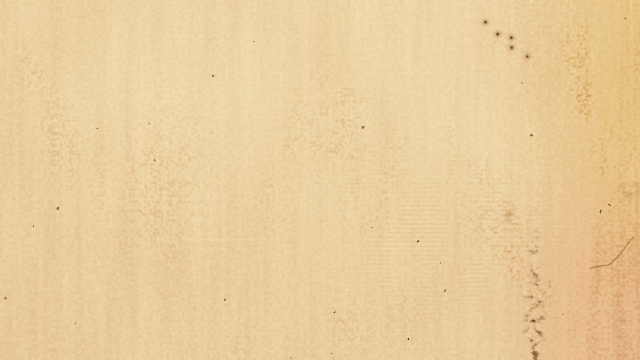
Write a Shadertoy shader that draws this texture.

```glsl
// Aged cream plaster wall with vertical brush marks, faint weave, stains and dark specks.

const vec3 PALE   = vec3(0.93, 0.84, 0.66);
const vec3 CREAM  = vec3(0.92, 0.81, 0.62);
const vec3 SAND   = vec3(0.90, 0.77, 0.58);
const vec3 STRAW  = vec3(0.89, 0.75, 0.53);
const vec3 OCHRE  = vec3(0.85, 0.67, 0.45);
const vec3 SOOT   = vec3(0.27, 0.16, 0.06);
const vec3 RUST   = vec3(0.56, 0.31, 0.09);
const float BASE_TONE   = 0.32;
const float GRAIN       = 1.25;
const float BRUSH       = 0.65;
const float CLOUDS      = 1.0;
const float WEAVE_PITCH = 0.0125;
const float SPECK_CELL  = 0.12;
const float SPECK_SHARE = 0.22;
const int   SCRATCHES   = 14;

vec2 hash2(vec2 p) {
    vec3 q = fract(p.xyx * vec3(0.1031, 0.1030, 0.0973));
    q += dot(q, q.yzx + 33.33);
    return fract((q.xx + q.yz) * q.zy);
}

float gradientNoise(vec2 p) {
    vec2 i = floor(p), f = p - i;
    vec2 u = f * f * f * (f * (f * 6.0 - 15.0) + 10.0);
    vec4 corner;
    for (int k = 0; k < 4; k++) {
        vec2 o = vec2(k & 1, k >> 1);
        float a = 6.2832 * hash2(i + o + 50.0).x;
        corner[k] = dot(vec2(cos(a), sin(a)), f - o);
    }
    return mix(mix(corner.x, corner.y, u.x), mix(corner.z, corner.w, u.x), u.y);
}

float fbm(vec2 p) {
    float sum = 0.0, amp = 0.6;
    for (int i = 0; i < 4; i++) {
        sum += amp * gradientNoise(p);
        p = p * 2.1 + 7.3;
        amp *= 0.55;
    }
    return sum;
}

float segment(vec2 p, vec2 a, vec2 b) {
    vec2 d = b - a;
    return length(p - a - d * clamp(dot(p - a, d) / dot(d, d), 0.0, 1.0));
}

float blob(vec2 p, vec2 centre, vec2 size) {
    vec2 d = (p - centre) / size;
    return exp(-dot(d, d));
}

// Five-step colour ramp, from pale (0) to ochre (4)
vec3 plaster(float t) {
    vec3 c = mix(PALE, CREAM, clamp(t, -0.6, 1.0));
    c = mix(c, SAND, clamp(t - 1.0, 0.0, 1.0));
    c = mix(c, STRAW, clamp(t - 2.0, 0.0, 1.0));
    return mix(c, OCHRE, clamp(t - 3.0, 0.0, 1.5));
}

// Sparse small flecks, one at most per cell
float specks(vec2 p, float px) {
    vec2 home = floor(p / SPECK_CELL);
    float cover = 0.0;
    for (int k = 0; k < 9; k++) {
        vec2 id = home + vec2(k % 3, k / 3) - 1.0;
        vec2 kind = hash2(id + 91.0), shape = hash2(id + 37.0);
        vec2 d = p - (id + hash2(id + 13.0)) * SPECK_CELL;
        float a = 3.1416 * shape.x, r = mix(0.0012, 0.0042, shape.y * shape.y);
        d = mat2(cos(a), -sin(a), sin(a), cos(a)) * d;
        d.y *= 1.0 + 1.5 * kind.y;
        float dist = length(d) - r * (1.0 + gradientNoise(p * 260.0));
        float ink = 1.0 - smoothstep(-px * 0.5, px, dist);
        cover = max(cover, ink * step(kind.x, SPECK_SHARE) * mix(0.5, 0.95, kind.y));
    }
    return cover;
}

void mainImage(out vec4 fragColor, in vec2 fragCoord) {
    float px = 1.0 / iResolution.y;
    vec2 p = fragCoord * px;
    float wide = iResolution.x * px;
    float right = smoothstep(wide - 0.46, wide, p.x);
    float low = 1.0 - smoothstep(0.0, 0.75, p.y);

    // Broad shading and surface relief
    float fine = gradientNoise(p * 115.0) + 0.5 * gradientNoise(p * 58.0 + 9.0);
    float tone = BASE_TONE + 0.9 * low + 2.5 * right;
    tone += 0.5 * (1.0 - smoothstep(0.0, 0.5, p.x));
    tone += CLOUDS * fbm(p * vec2(3.2, 2.0)) + GRAIN * fine;
    tone += BRUSH * (gradientNoise(p * vec2(75.0, 4.0)) + gradientNoise(p * vec2(24.0, 1.6) + 5.0));

    // Rubbed stains broken up by the grain
    float stain = smoothstep(0.05, 0.4, fbm(p * vec2(4.0, 2.6) + 31.0));
    stain += 0.8 * blob(p, vec2(0.46, 0.52), vec2(0.12, 0.17));
    tone += stain * 1.5 * smoothstep(-0.15, 0.5, fine + fbm(p * 28.0));

    // Faint horizontal weave on the right half
    float weaveArea = blob(p, vec2(1.22, 0.32), vec2(0.3, 0.25));
    weaveArea *= smoothstep(-0.25, 0.3, gradientNoise(p * vec2(9.0, 7.0) + 3.0));
    float thread = sin(6.2832 * (p.y + 0.002 * gradientNoise(p * 12.0)) / WEAVE_PITCH);
    tone += 0.65 * weaveArea * thread;

    // Thin steep scratches, some light and some dark
    for (int i = 0; i < SCRATCHES; i++) {
        vec2 h = hash2(vec2(i, 17)), g = hash2(vec2(i, 71));
        vec2 a = h * vec2(wide, 1.0);
        vec2 b = a + vec2(0.06 * (g.x - 0.3), 0.06 + 0.12 * g.y);
        float line = 1.0 - smoothstep(0.0, 0.0012 + px, segment(p, a, b));
        tone += line * (g.x > 0.45 ? 0.6 : -0.7);
    }
    float ridge = abs(p.y - 0.335 - 0.004 * gradientNoise(p * 6.0));
    tone -= 0.6 * (1.0 - smoothstep(0.0, 0.004, ridge)) * blob(p, vec2(0.55, 0.335), vec2(0.25, 1.0));

    // Yellow upper right, pink lower right
    vec3 colour = plaster(tone);
    colour += right * mix(vec3(0.015, -0.015, 0.015), vec3(0.01, 0.01, -0.03), smoothstep(0.1, 0.7, p.y));

    // Dirty vertical seam and scattered smudges
    float rough = fbm(p * vec2(38.0, 48.0) + 4.0);
    float seam = blob(p, vec2(1.485, 0.12), vec2(0.021, 0.17));
    colour = mix(colour, RUST, 0.35 * seam * smoothstep(-0.2, 0.3, rough));
    colour = mix(colour, SOOT, 0.75 * seam * smoothstep(0.08, 0.32, rough));
    float smudge = blob(p, vec2(1.415, 0.41), vec2(0.015, 0.025)) + blob(p, vec2(1.75, 0.47), vec2(0.03, 0.02));
    colour = mix(colour, RUST, 0.3 * smudge * smoothstep(-0.3, 0.3, rough));

    // Rust spots at upper right, with soft halos
    for (int i = 0; i < 5; i++) {
        vec2 h = hash2(vec2(i, 5));
        vec2 centre = vec2(1.36 + 0.024 * float(i), 0.925 - 0.02 * float(i)) + 0.03 * (h - 0.5);
        float d = length(p - centre) + 0.002 * rough;
        colour = mix(colour, RUST, 0.4 * exp(-d * d / 0.00008));
        colour = mix(colour, SOOT, 0.75 * (1.0 - smoothstep(0.001, 0.003 + px, d)));
    }

    // Crack at lower right and dark flecks
    vec2 bent = p + 0.012 * vec2(fbm(p * 18.0), fbm(p * 18.0 + 8.0));
    float crack = min(segment(bent, vec2(1.64, 0.255), vec2(1.70, 0.27)), segment(bent, vec2(1.70, 0.27), vec2(1.76, 0.34)));
    colour = mix(colour, RUST, 0.55 * (1.0 - smoothstep(0.0, 0.001 + px, crack)));
    colour = mix(colour, SOOT, specks(p, px));
    fragColor = vec4(clamp(colour, 0.0, 1.0), 1.0);
}
```
